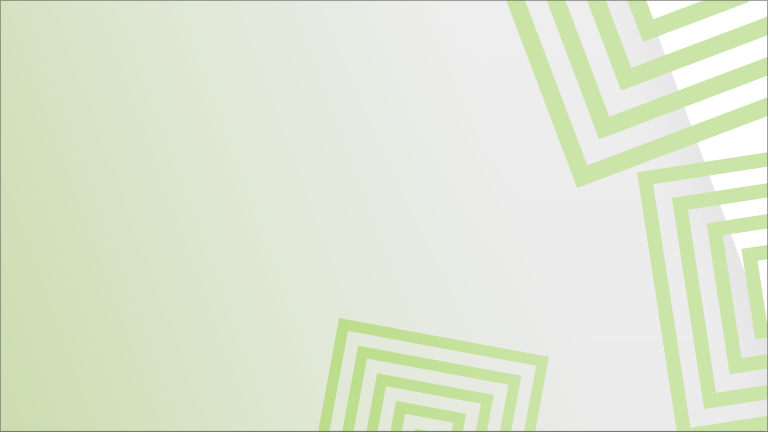
This background is drawn by a WebGL 1 fragment shader. Its source:

```glsl
precision highp float;

uniform vec2 u_resolution;

const vec3 LEAF = vec3(0.805, 0.868, 0.695);
const vec3 MIST = vec3(0.882, 0.911, 0.845);
const vec3 SILVER = vec3(0.928, 0.927, 0.928);
const vec3 LIME = vec3(0.735, 0.868, 0.545);
const vec3 PALE_LIME = vec3(0.797, 0.898, 0.662);
const vec3 FRAME = vec3(0.42, 0.44, 0.40);

const float SLANT = 0.367;       // horizontal drift of the slanted lines per unit of descent
const float RING_COUNT = 4.5;    // ring spacings from the outer edge to the centre
const float RING_FILL = 0.465;   // painted share of each spacing

// Coverage of a shape from its signed distance, negative inside
float coverage(float dist, float pixel) {
    return 1.0 - smoothstep(-0.6 * pixel, 0.6 * pixel, dist);
}

vec2 rotateInto(vec2 p, float angle) {
    float c = cos(angle);
    float s = sin(angle);
    return vec2(c * p.x + s * p.y, c * p.y - s * p.x);
}

// Concentric square rings around a tilted centre
float squareRings(vec2 p, vec2 center, float halfSize, float angle, float pixel) {
    vec2 q = abs(rotateInto(p - center, angle));
    float depth = halfSize - max(q.x, q.y);
    float spacing = halfSize / RING_COUNT;
    float halfBand = 0.5 * RING_FILL * spacing;
    float offset = mod(depth - halfBand + 0.5 * spacing, spacing) - 0.5 * spacing;
    return coverage(max(abs(offset) - halfBand, -depth), pixel);
}

// Three-stop wash running along the slanted axis
vec3 wash(float along, float height) {
    vec3 color = mix(LEAF, MIST, smoothstep(-0.5, 0.5, (along - 0.07) / 0.78) * 0.3
        + clamp((along + 0.32) / 0.78, 0.0, 1.0) * 0.7);
    color = mix(color, SILVER, clamp((along - 0.46) / 0.58, 0.0, 1.0));
    return color + 0.012 * (height - 0.5) * smoothstep(0.6, 1.1, along);
}

void main() {
    vec2 p = gl_FragCoord.xy / u_resolution.y;
    float aspect = u_resolution.x / u_resolution.y;
    float pixel = 1.0 / u_resolution.y;

    // Background gradient
    float along = p.x - SLANT * (1.0 - p.y);
    vec3 color = wash(along, p.y);

    // White corner with a soft shadow along its edge
    float edge = (1.493 - along) / sqrt(1.0 + SLANT * SLANT);
    color *= 1.0 - 0.025 * (1.0 - smoothstep(0.0, 0.12, edge));
    color = mix(color, vec3(1.0), coverage(edge, pixel));

    // Nested squares
    float rings = squareRings(p, vec2(1.565, 1.072), 0.3935, 0.361, pixel);
    rings = max(rings, squareRings(p, vec2(1.837, 0.335), 0.318, 0.152, pixel));
    rings = max(rings, squareRings(p, vec2(0.983, -0.024), 0.247, -0.183, pixel));
    color = mix(color, mix(LIME, PALE_LIME, smoothstep(0.72, 1.35, p.x)), rings);

    // Thin frame, heavier at the bottom
    float sides = min(min(p.x, aspect - p.x), 1.0 - p.y);
    float frame = 0.65 * coverage(sides - 0.0023, pixel);
    frame = max(frame, 0.9 * coverage(p.y - 0.0026, pixel));
    color = mix(color, FRAME, frame);

    gl_FragColor = vec4(color, 1.0);
}
```
